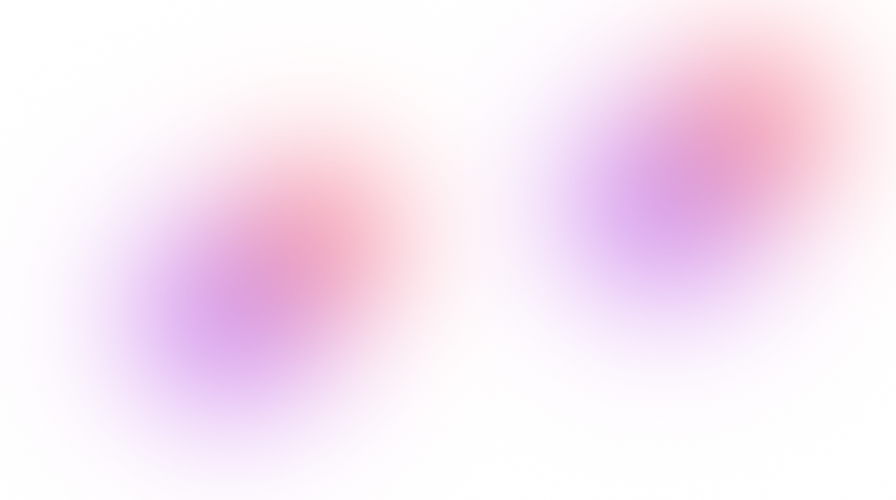
Write a WebGL 1 fragment shader that draws this background.

```glsl
precision highp float;

uniform vec2 u_resolution;

#define VIOLET_CENTER vec2(0.456, 0.369)
#define ROSE_CENTER vec2(0.636, 0.526)
#define PAIR_STEP vec2(0.869, 0.222)
#define VIOLET_SPREAD 0.161
#define ROSE_SPREAD 0.145
#define VIOLET_ABSORB vec3(0.14, 0.36, 0.04)
#define ROSE_ABSORB vec3(0.01, 0.26, 0.24)
#define PAPER vec3(1.0, 0.998, 0.998)
#define GRAIN 0.004

// Soft round falloff, 1 at the center
float glow(vec2 offset, float spread) {
  return exp(-0.5 * dot(offset, offset) / (spread * spread));
}

float hash(vec2 p) {
  return fract(sin(dot(p, vec2(12.9898, 78.233))) * 43758.5453);
}

void main() {
  // Canvas heights, origin at the lower left
  vec2 p = gl_FragCoord.xy / u_resolution.y;

  // Two violet and rose pairs tint the paper like dye
  vec3 absorb = vec3(0.0);
  for (int i = 0; i < 2; i++) {
    vec2 q = p - float(i) * PAIR_STEP;
    absorb += VIOLET_ABSORB * glow(q - VIOLET_CENTER, VIOLET_SPREAD);
    absorb += ROSE_ABSORB * glow(q - ROSE_CENTER, ROSE_SPREAD);
  }
  vec3 color = PAPER * exp(-absorb);

  // Faint dither against banding
  color += GRAIN * (hash(p) - 0.5);
  gl_FragColor = vec4(clamp(color, 0.0, 1.0), 1.0);
}
```
